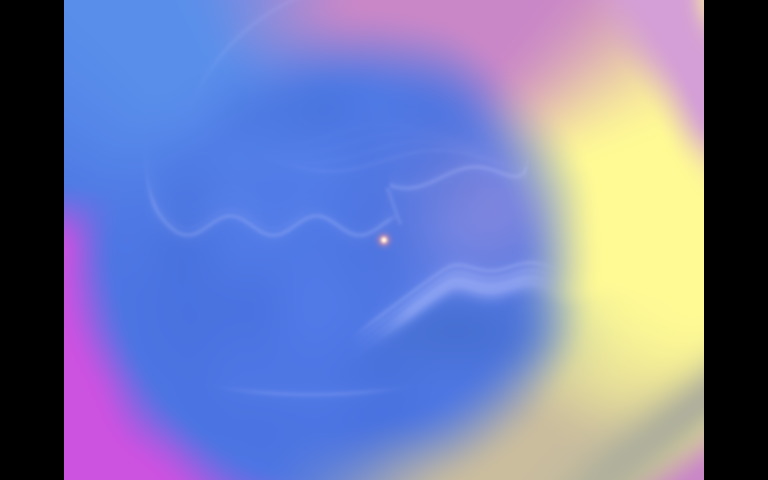
Reproduce this background procedurally as a WebGL 2 fragment shader.

```glsl
#version 300 es
precision highp float;
// Soft swirl of blue, pink, gold and magenta with fine wisps and a central spark.
#define HALF_WIDTH 0.66667
#define DISC_CENTER vec2(-0.11, -0.05)
#define DISC_RADIUS 0.43
#define DISC_SOFTNESS 0.10
#define WISP_WIDTH 0.006
#define WISP_GAIN 0.17
#define WARP 0.018
#define SPARK_SIZE 0.0065

uniform vec2 u_resolution;
out vec4 outColor;

const vec3 BLUE = vec3(0.30, 0.46, 0.89);
const vec3 SKY = vec3(0.35, 0.56, 0.92);
const vec3 DEEP = vec3(0.28, 0.44, 0.83);
const vec3 LILAC = vec3(0.49, 0.53, 0.88);
const vec3 PINK = vec3(0.79, 0.53, 0.78);
const vec3 ORCHID = vec3(0.83, 0.62, 0.84);
const vec3 GOLD = vec3(1.00, 0.98, 0.58);
const vec3 TAN = vec3(0.79, 0.74, 0.62);
const vec3 SAGE = vec3(0.69, 0.69, 0.61);
const vec3 MAGENTA = vec3(0.80, 0.32, 0.88);
const vec3 MIST = vec3(0.75, 0.79, 1.00);

float hash(vec2 p) {
  return fract(sin(dot(p, vec2(127.1, 311.7))) * 43758.5453);
}

float noise(vec2 p) {
  vec2 i = floor(p), f = fract(p);
  f = f * f * (3.0 - 2.0 * f);
  return mix(mix(hash(i), hash(i + vec2(1, 0)), f.x),
             mix(hash(i + vec2(0, 1)), hash(i + vec2(1, 1)), f.x), f.y);
}

// Elliptical gaussian falloff
float glow(vec2 p, vec2 center, vec2 size) {
  vec2 q = (p - center) / size;
  return exp(-dot(q, q));
}

// One inside [lo, hi], with soft ends
float span(float x, float lo, float hi, float soft) {
  return smoothstep(lo - soft, lo + soft, x) * (1.0 - smoothstep(hi - soft, hi + soft, x));
}

// Thin line along the zero of a field, plus a fainter halo
float wisp(float field) {
  float slope = length(vec2(dFdx(field), dFdy(field))) * u_resolution.y;
  float d = field / max(slope, 0.001) / WISP_WIDTH;
  return exp(-d * d) + 0.3 * exp(-d * d * 0.1);
}

float segment(vec2 p, vec2 a, vec2 b) {
  vec2 ab = b - a;
  return length(p - a - ab * clamp(dot(p - a, ab) / dot(ab, ab), 0.0, 1.0));
}

// Heights of the three main folds
float waveLeft(float x) {
  return 0.03 + 0.02 * cos(35.0 * (x + 0.32)) + 0.1 * exp(-60.0 * (x + 0.5));
}
float waveRight(float x) {
  return 0.13 + 0.022 * cos(22.0 * (x - 0.19)) + 0.04 * exp(60.0 * (x - 0.3));
}
float shelf(float x) {
  float rise = 0.14 - x;
  return -0.055 + 0.008 * cos(38.0 * max(-rise, 0.0)) - 0.375 * (rise + sqrt(rise * rise + 0.0004));
}

// Blue disc surrounded by a ring whose hue changes with angle
vec3 swirl(vec2 p) {
  vec2 d = p - DISC_CENTER;
  float r = length(d), a = atan(d.y, d.x), deg = degrees(a);
  vec3 ring = mix(BLUE, TAN, smoothstep(-110.0, -60.0, deg));
  ring = mix(ring, GOLD, smoothstep(-40.0, -8.0, deg));
  ring = mix(ring, PINK, smoothstep(20.0, 52.0, deg));
  ring = mix(ring, SKY, smoothstep(82.0, 122.0, deg));
  ring = mix(ring, BLUE, smoothstep(130.0, 178.0, deg));

  // Outer bands in the two right corners
  float upper = dot(p, vec2(0.87, 0.49)), lower = dot(p, vec2(0.6, -0.8));
  ring = mix(ring, ORCHID, smoothstep(0.60, 0.72, upper) * smoothstep(0.05, 0.25, p.y));
  ring = mix(ring, SAGE, exp(-pow((lower - 0.667) / 0.06, 2.0)) * smoothstep(0.2, 0.5, p.x));
  ring = mix(ring, PINK, smoothstep(0.70, 0.79, lower));
  ring = mix(ring, GOLD, 0.6 * glow(p, vec2(0.68, 0.5), vec2(0.03, 0.06)));

  vec3 disc = mix(BLUE, SKY, 0.7 * glow(p, vec2(-0.45, 0.5), vec2(0.35)));
  disc = mix(disc, LILAC, glow(p, vec2(0.22, 0.06), vec2(0.17, 0.16)));
  float edge = DISC_RADIUS + 0.045 * max(cos(a - 0.3), 0.0);
  vec3 col = mix(disc, ring, smoothstep(edge - DISC_SOFTNESS, edge + DISC_SOFTNESS, r));
  float left = (1.0 - smoothstep(-0.15, 0.0, d.x)) * (1.0 - smoothstep(0.02, 0.18, d.y));
  return mix(col, MAGENTA, left * smoothstep(0.44, 0.58, r));
}

float wisps(vec2 p) {
  float sum = wisp(p.y - waveLeft(p.x)) * span(p.x, -0.49, 0.02, 0.015);
  sum += wisp(p.y - waveRight(p.x)) * span(p.x, 0.012, 0.298, 0.006);
  sum += 0.8 * exp(-pow(segment(p, vec2(0.033, 0.037), vec2(0.008, 0.105)) / WISP_WIDTH, 2.0));
  // Echoes fade away from each fold
  for (float i = 0.0; i < 4.0; i++) {
    float fade = 1.0 / (1.0 + i);
    sum += fade * wisp(p.y - shelf(p.x) + 0.015 * i) * span(p.x, -0.04, 0.34, 0.04);
    float veil = 0.165 + 0.018 * i + 0.022 * sin(14.0 * p.x + 0.5 * i);
    sum += 0.3 * fade * wisp(p.y - veil) * span(p.x, -0.2, 0.26, 0.08);
    sum += 0.2 * fade * wisp(p.y - waveLeft(p.x) - 0.015 * (i + 1.0)) * span(p.x, -0.47, -0.15, 0.04);
  }
  // Low streak and high arc
  sum += 0.7 * wisp(p.y + 0.322 - 0.4 * pow(p.x + 0.15, 2.0)) * span(p.x, -0.3, 0.0, 0.08);
  sum += 0.5 * wisp(length(p - vec2(0.0, 0.1)) - 0.443) * span(p.x, -0.37, -0.16, 0.05) * step(0.2, p.y);
  return sum;
}

void main() {
  vec2 p = (gl_FragCoord.xy - 0.5 * u_resolution) / u_resolution.y;
  float drift = noise(p * 7.0 + 3.0) - 0.5;
  vec3 col = swirl(p + WARP * drift);
  col += 0.04 * drift * (1.0 - smoothstep(0.3, 0.5, length(p - DISC_CENTER)));

  // Dark pool beneath a bright shelf
  float depth = shelf(p.x) - 0.025 - p.y;
  col = mix(col, DEEP, smoothstep(0.0, 0.06, depth) * glow(p, vec2(0.15, -0.19), vec2(0.19, 0.09)));
  col = mix(col, MIST, 0.4 * exp(-pow((depth - 0.012) / 0.022, 2.0)) * span(p.x, 0.02, 0.32, 0.05));
  col = mix(col, MIST, clamp(WISP_GAIN * wisps(p), 0.0, 0.6));

  // Central spark
  float r = length(p) / SPARK_SIZE;
  col = mix(col, vec3(1.0, 0.55, 0.55), 0.75 * exp(-r * r * 0.3));
  col = mix(col, vec3(1.0, 0.97, 0.9), exp(-r * r));

  // Black side bars
  float px = 0.5 / u_resolution.y;
  col *= 1.0 - smoothstep(-px, px, abs(p.x) - HALF_WIDTH);
  outColor = vec4(col, 1.0);
}
```
